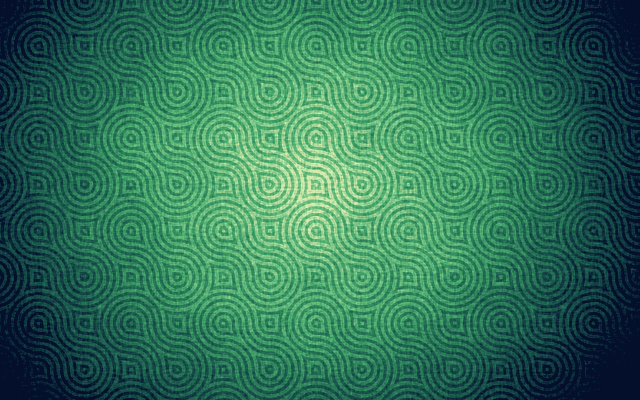
A Shadertoy shader for this pattern:

```glsl
// Linked teardrop swirls in worn green stripes, lit from the middle.

vec2 gradientAt(vec2 cell) {
    float h = fract(sin(dot(cell, vec2(127.1, 311.7))) * 43758.5);
    return vec2(cos(6.2832 * h), sin(6.2832 * h));
}

float gradientNoise(vec2 p) {
    vec2 i = floor(p), f = p - i;
    vec2 u = f * f * f * (f * (f * 6.0 - 15.0) + 10.0);
    vec2 e = vec2(0.0, 1.0);
    float low = mix(dot(gradientAt(i), f), dot(gradientAt(i + e.yx), f - e.yx), u.x);
    float high = mix(dot(gradientAt(i + e), f - e), dot(gradientAt(i + 1.0), f - 1.0), u.x);
    return mix(low, high, u.y);
}

// Distance along the swirl field: 0 at a teardrop, 1 at a curved square
float swirlField(vec2 g) {
    vec2 cell = floor(g), f = g - cell;
    vec2 parity = mod(cell, 2.0);
    if (parity.x != parity.y) f.x = 1.0 - f.x;
    float toDrop = min(length(f), length(f - 1.0));
    float toSquare = min(length(f - vec2(1, 0)), length(f - vec2(0, 1)));
    bool linked = parity.x + parity.y < 0.5;
    return linked ? 1.0 - toSquare : toDrop;
}

// Navy to green to cream, one step per unit of tone
vec3 palette(float tone) {
    vec3 ramp[7] = vec3[7](
        vec3(0.01, 0.06, 0.17), vec3(0.06, 0.22, 0.25), vec3(0.10, 0.35, 0.30),
        vec3(0.17, 0.49, 0.35), vec3(0.27, 0.65, 0.42), vec3(0.49, 0.78, 0.53),
        vec3(0.84, 0.92, 0.68));
    tone = clamp(tone, 0.0, 5.999);
    int i = int(tone);
    return mix(ramp[i], ramp[i + 1], fract(tone));
}

void mainImage(out vec4 fragColor, in vec2 fragCoord) {
    vec2 p = fragCoord / iResolution.y;
    float cellSize = 0.1156;

    // Seven stripes between neighbouring centres, each with a paler rim
    vec2 g = (vec2(p.x, 1.0 - p.y) - vec2(0.0965, 0.1148)) / cellSize;
    float wave = cos(6.2832 * 7.0 * swirlField(g));
    float soft = 0.2 + 0.6 * 44.0 / (cellSize * iResolution.y);
    float stripe = smoothstep(-soft, soft, wave + 0.05);
    float rim = exp(-12.0 * (wave - 0.35) * (wave - 0.35));

    // Light pool and vignette
    vec2 q = fragCoord / iResolution.xy * 2.0 - vec2(0.97, 1.1);
    float falloff = q.x * q.x + 0.5 * q.y * q.y;
    float tone = 4.75 - 4.1 * falloff + 0.55 * exp(-30.0 * falloff);
    tone += (stripe - 0.52) * 1.15 + 0.25 * (rim - 0.25);

    // Woven fibres, grain, blotches and scuffs
    float fibres = gradientNoise(p * vec2(50, 210)) + gradientNoise(p * vec2(210, 50) + 31.0);
    float grain = gradientNoise(p * 170.0 + 53.0);
    float blotches = gradientNoise(p * 7.0 + 5.0) + 0.5 * gradientNoise(p * 19.0);
    float scuffs = smoothstep(0.2, 0.5, gradientNoise(p * vec2(35, 75) + 17.0));
    tone += 0.65 * fibres + 0.8 * grain + 0.4 * blotches - 0.4 * scuffs;

    fragColor = vec4(palette(tone), 1.0);
}
```
